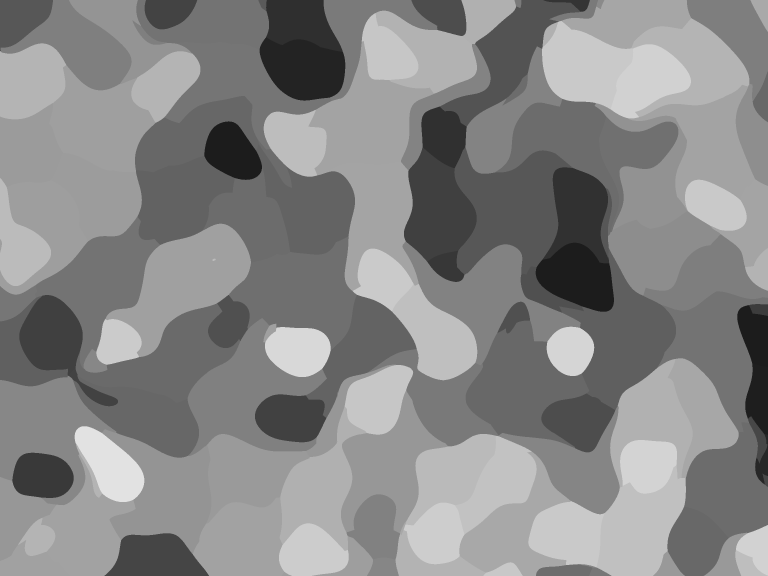
A Shadertoy shader for this pattern:

```glsl
// Soft grey camouflage: flat, rounded patches with some nested rims.
// Jittered cells carry random greys that are blended into a smooth field;
// each point then snaps to the nearby cell grey closest to that field.

const float CELLS_PER_HEIGHT = 8.5;
const float JITTER = 0.62;          // site scatter inside a cell
const float FALLOFF = 3.6;          // sharpness of the blend between sites
const float DISTANCE_COST = 0.10;   // penalty for snapping to a far site
const float MEAN_GREY = 0.51;
const float GREY_SPREAD = 0.68;
const int AA = 3;                   // samples per axis

vec3 hash3(vec2 p) {
    vec3 q = fract(p.xyx * vec3(0.1031, 0.1030, 0.0973));
    q += dot(q, q.yxz + 33.33);
    return fract((q.xxy + q.yzz) * q.zyx);
}

// Slow drift that gathers light and dark cells into larger groups
float drift(vec2 cell) {
    return 0.08 * cos(0.7 * (cell.y - 2.0) + 0.25 * (cell.x - 3.0))
         + 0.05 * sin(1.1 * cell.x - 0.6 * cell.y);
}

// Site position in xy, its grey in z
vec3 cellSite(vec2 cell) {
    vec3 h = hash3(cell + 41.0);
    float grey = MEAN_GREY + GREY_SPREAD * (h.z - 0.5) + drift(cell);
    return vec3(cell + 0.5 + JITTER * (h.xy - 0.5), clamp(grey, 0.11, 0.91));
}

// Layered sines make the outlines wavy
vec2 warp(vec2 p, float amount) {
    vec2 bend = sin(p.yx * vec2(3.1, 2.7) + vec2(0.4, 2.1))
              + 0.5 * sin(p.yx * vec2(5.9, 6.3) + p * 1.7);
    return p + amount * bend;
}

float blendedGrey(vec2 p, vec2 home) {
    float sum = 0.0, total = 0.0;
    for (int j = -1; j <= 1; j++)
    for (int i = -1; i <= 1; i++) {
        vec3 site = cellSite(home + vec2(i, j));
        vec2 d = p - site.xy;
        float weight = exp(-FALLOFF * dot(d, d));
        sum += weight * site.z;
        total += weight;
    }
    return sum / total;
}

float patchGrey(vec2 p) {
    vec2 home = floor(p);
    float target = blendedGrey(p, home);
    float bestCost = 1e3, grey = target;
    for (int j = -1; j <= 1; j++)
    for (int i = -1; i <= 1; i++) {
        vec3 site = cellSite(home + vec2(i, j));
        vec2 d = p - site.xy;
        float cost = abs(site.z - target) + DISTANCE_COST * dot(d, d);
        if (cost < bestCost) {
            bestCost = cost;
            grey = site.z;
        }
    }
    return grey;
}

void mainImage(out vec4 fragColor, in vec2 fragCoord) {
    // Average a small grid of samples to smooth the patch edges
    float grey = 0.0;
    for (int j = 0; j < AA; j++)
    for (int i = 0; i < AA; i++) {
        vec2 offset = (vec2(i, j) + 0.5) / float(AA) - 0.5;
        vec2 p = (fragCoord + offset) / iResolution.y * CELLS_PER_HEIGHT;
        grey += patchGrey(warp(p, 0.09));
    }
    fragColor = vec4(vec3(grey / float(AA * AA)), 1.0);
}
```
